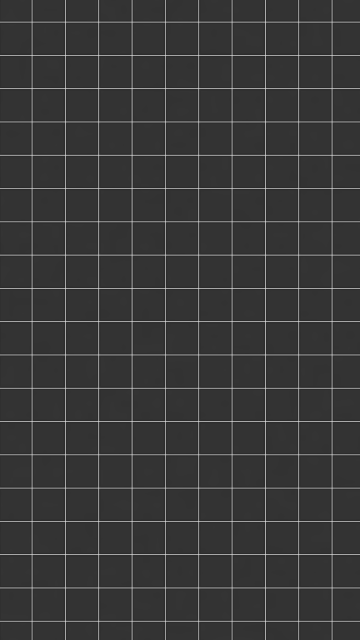
A WebGL 2 fragment shader for this pattern:

```glsl
#version 300 es
precision highp float;
// Thin pale square grid on charcoal, with faint dark line edges and soft mottling.

uniform vec2 u_resolution;
out vec4 fragColor;

// Lengths are fractions of the canvas width.
const vec2 PITCH = vec2(0.09259, 0.09246);
const vec2 FIRST_LINE = vec2(0.0891, 0.0521);
const float LINE_WIDTH = 0.0019;
const float EDGE_WIDTH = 0.0096;
const vec3 GROUND = vec3(0.200);
const vec3 EDGE_SHADE = vec3(0.172);
const vec3 LINE_COLOR = vec3(0.90);
const float LINE_VARIATION = 0.10;
const float MOTTLE_SCALE = 32.0;
const float MOTTLE_AMOUNT = 0.006;

float hash(vec2 p) {
    vec3 q = fract(vec3(p.xyx) * 0.1031);
    q += dot(q, q.yzx + 33.33);
    return fract((q.x + q.y) * q.z);
}

float valueNoise(vec2 p) {
    vec2 cell = floor(p);
    vec2 f = fract(p);
    f = f * f * (3.0 - 2.0 * f);
    float low = mix(hash(cell), hash(cell + vec2(1.0, 0.0)), f.x);
    float high = mix(hash(cell + vec2(0.0, 1.0)), hash(cell + 1.0), f.x);
    return mix(low, high, f.y);
}

// Share of a pixel covered by a band centred at distance zero, per axis.
vec2 bandCoverage(vec2 distance, float width, float pixel) {
    vec2 upper = min(distance + 0.5 * pixel, vec2(0.5 * width));
    vec2 lower = max(distance - 0.5 * pixel, vec2(-0.5 * width));
    return max(upper - lower, 0.0) / pixel;
}

void main() {
    float pixel = 1.0 / u_resolution.x;
    vec2 p = gl_FragCoord.xy * pixel;

    // Signed distance to the nearest line on each axis, and its index.
    vec2 gridPos = (p - FIRST_LINE) / PITCH;
    vec2 lineIndex = floor(gridPos + 0.5);
    vec2 lineDistance = (gridPos - lineIndex) * PITCH;

    // Ground with a faint, uneven tone.
    float mottle = valueNoise(p * MOTTLE_SCALE) - 0.5;
    vec3 color = GROUND + MOTTLE_AMOUNT * mottle;

    // Dark edges beside the lines.
    vec2 edge = bandCoverage(lineDistance, EDGE_WIDTH, pixel);
    color = mix(color, EDGE_SHADE, max(edge.x, edge.y));

    // Pale lines, each with a slightly different strength.
    vec2 variation = vec2(hash(vec2(lineIndex.x + 40.0, 3.0)),
                          hash(vec2(lineIndex.y + 40.0, 17.0)));
    vec2 strength = 1.0 - LINE_VARIATION * variation;
    vec2 line = bandCoverage(lineDistance, LINE_WIDTH, pixel) * strength;
    color = mix(color, LINE_COLOR, 1.0 - (1.0 - line.x) * (1.0 - line.y));

    fragColor = vec4(color, 1.0);
}
```
